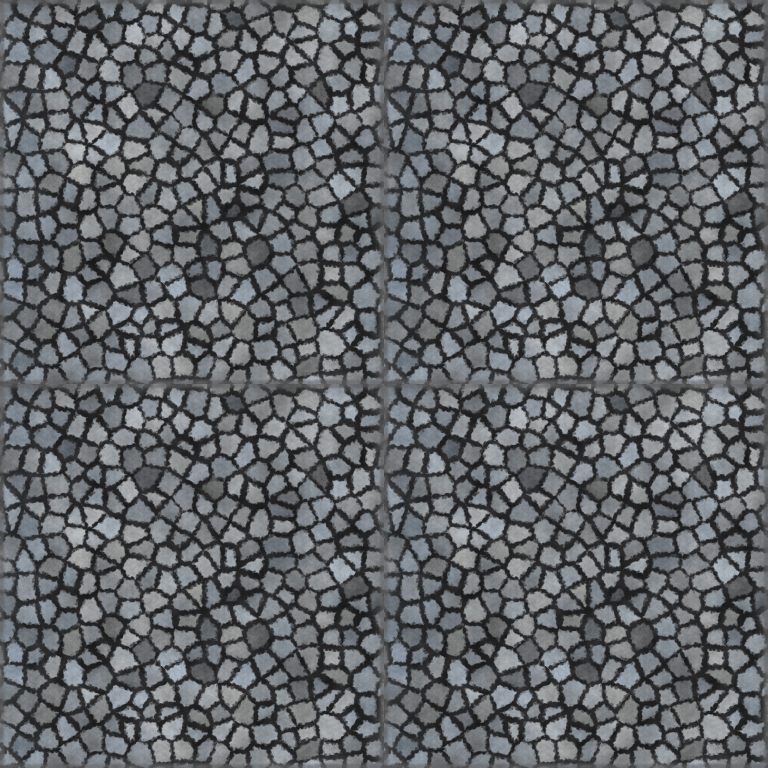
This texture is drawn by a WebGL 2 fragment shader. Its source:

```glsl
#version 300 es
precision highp float;
// Grey cobblestones in two by two square tiles.
// Stones are Voronoi cells seeded on arcs around each tile's lower left corner;
// cellular noise chips their outlines and layered sines stain and shade them.

uniform vec2 u_resolution;
out vec4 fragColor;

const float TILES = 2.0;
const float RINGS = 18.0;
const float QUARTER_TURN = 1.5707963;

const vec3 JOINT = vec3(0.145, 0.145, 0.15);
const vec3 DULL_JOINT = vec3(0.22, 0.222, 0.225);
const vec3 SEAM = vec3(0.38, 0.38, 0.385);
const vec3 COOL_STONE = vec3(0.535, 0.57, 0.605);
const vec3 WARM_STONE = vec3(0.585, 0.59, 0.59);

vec2 hash2(vec2 p) {
    vec3 q = fract(vec3(p.xyx) * vec3(0.1031, 0.103, 0.0973));
    q += dot(q, q.yzx + 33.33);
    return fract((q.xx + q.yz) * q.zy);
}

// Distance to the nearest scattered point
float cellular(vec2 p) {
    vec2 base = floor(p);
    float nearest = 2.0;
    for (int y = -1; y <= 1; y++)
    for (int x = -1; x <= 1; x++) {
        vec2 cell = base + vec2(x, y);
        nearest = min(nearest, distance(p, cell + hash2(cell + 71.0)));
    }
    return nearest;
}

float layeredSines(vec2 p) {
    float sum = 0.0, weight = 0.5;
    for (int i = 0; i < 4; i++) {
        sum += weight * sin(p.x + 1.7 * sin(p.y)) * cos(p.y - 1.3 * sin(p.x));
        p = mat2(1.5, 1.1, -1.1, 1.5) * p + 2.3;
        weight *= 0.6;
    }
    return sum;
}

// Stones that fit in a quarter arc
float arcCount(float ring) {
    return max(1.0, floor(QUARTER_TURN * (ring + 0.5) + 0.5));
}

// Slot along a ring, staggered from ring to ring
float arcSlot(vec2 p, float ring) {
    float turn = atan(p.y, p.x) / QUARTER_TURN;
    return floor(turn * arcCount(ring) - hash2(vec2(ring, 5.0)).x);
}

vec2 stoneCentre(vec2 id, float jitter) {
    vec2 shift = (hash2(id + 20.0) - 0.5) * jitter;
    float stagger = hash2(vec2(id.x, 5.0)).x;
    float angle = (id.y + 0.5 + stagger + shift.y) / arcCount(id.x) * QUARTER_TURN;
    return (id.x + 0.5 + shift.x) * vec2(cos(angle), sin(angle));
}

// xy: id of the stone, z: distance to its border
vec3 cobbles(vec2 p, float jitter) {
    float home = floor(length(p));
    vec2 nearestId = vec2(0.0), nearest = vec2(99.0);
    for (int i = -1; i <= 1; i++)
    for (int j = -1; j <= 1; j++) {
        float ring = max(home + float(i), 0.0);
        vec2 id = vec2(ring, arcSlot(p, ring) + float(j));
        vec2 toStone = stoneCentre(id, jitter) - p;
        if (dot(toStone, toStone) < dot(nearest, nearest)) {
            nearest = toStone;
            nearestId = id;
        }
    }
    float border = 1.0;
    for (int i = -2; i <= 2; i++)
    for (int j = -2; j <= 2; j++) {
        float ring = max(home + float(i), 0.0);
        vec2 id = vec2(ring, arcSlot(p, ring) + float(j));
        vec2 toStone = stoneCentre(id, jitter) - p;
        vec2 across = toStone - nearest;
        if (dot(across, across) > 0.0001)
            border = min(border, dot(0.5 * (toStone + nearest), normalize(across)));
    }
    return vec3(nearestId, border);
}

vec3 stoneColour(vec2 id, vec2 p) {
    vec2 pick = hash2(id + 43.0);
    float shade = mix(0.82, 1.11, pick.x) - 0.24 * step(0.93, pick.y);
    shade += 0.09 * layeredSines(p * 3.5) + 0.07 * layeredSines(p * 11.0);
    return mix(COOL_STONE, WARM_STONE, hash2(id + 87.0).x) * shade;
}

void main() {
    vec2 uv = gl_FragCoord.xy / u_resolution;
    vec2 tile = fract(uv * TILES);
    vec2 p = tile * RINGS;

    // Dull wash, wider along the left and thin elsewhere
    vec2 toEdge = min(tile, 1.0 - tile) / TILES;
    float edge = min(toEdge.x, toEdge.y);
    float left = 1.0 - smoothstep(0.02, 0.16, tile.x);
    float wash = max(0.6 * left, 1.0 - smoothstep(0.004, 0.022, edge));

    // Chipped stones, each set back by its own amount, over dark joints
    vec2 wobble = 0.06 * vec2(layeredSines(p * 7.0), layeredSines(p.yx * 7.0 + 4.0));
    vec3 stone = cobbles(p + wobble, 0.7);
    float clump = layeredSines(p * 0.8 + 3.0);
    float inset = 0.115 + 0.1 * (hash2(stone.xy + 9.0).x - 0.5) + 0.05 * clump;
    float chipped = stone.z + 0.12 * (cellular(p * 5.0) - 0.45);
    float soft = 0.05 + 0.5 * RINGS * TILES / u_resolution.y;
    float face = smoothstep(inset - soft, inset + soft, chipped);
    vec3 joint = mix(JOINT, DULL_JOINT, wash) * (1.0 + 0.4 * layeredSines(p * 2.0));
    vec3 colour = mix(joint, stoneColour(stone.xy, p), face);

    // Broad patches of light and dirt, and a cooler left side
    float patches = layeredSines(tile * 7.0 + 1.0) + 0.5 * layeredSines(uv * 5.0);
    colour *= 1.0 + 0.14 * patches - 0.16 * clump - 0.08 * wash;
    colour *= mix(vec3(1.0), vec3(0.98, 1.0, 1.02), left);

    // Dusty seam between the tiles
    float dust = 0.6 + 0.4 * layeredSines(p * 2.5);
    colour = mix(colour, SEAM, dust * (1.0 - smoothstep(0.002, 0.008, edge)));
    fragColor = vec4(colour, 1.0);
}
```
